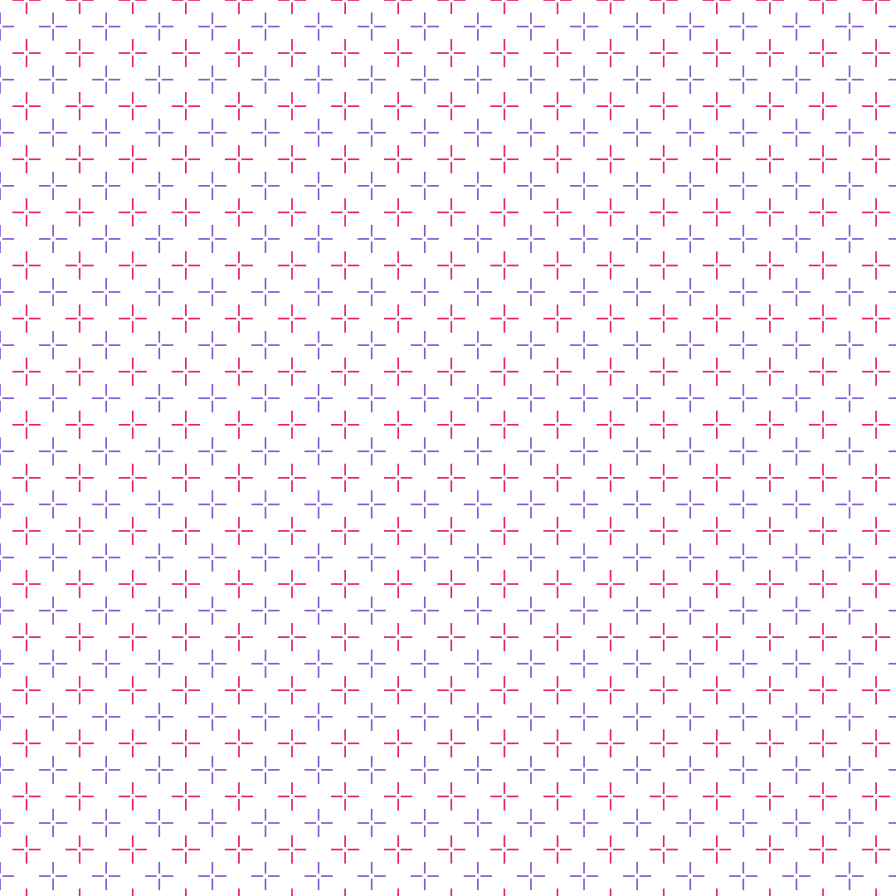
Give the GLSL for this pattern, as a Shadertoy shader.

```glsl
// Two interleaved grids of thin open-centred crosses, pink and violet, on white.
// Each cross is folded into one quadrant; its bars are axis-aligned boxes whose
// edges are smoothed by exact pixel coverage.

const float REPEATS = 16.875;      // tiles across the canvas
const float TILE = 32.0;           // tile side, in design units
const float STROKE = 1.0;          // line width
const float ARM_INNER = 1.5;       // gap from the centre to each arm
const float ARM_OUTER = 8.5;       // reach of each arm
const vec2 PINK_CENTRE = vec2(16.0, 0.0);
const vec2 VIOLET_CENTRE = vec2(0.0, 16.0);
const vec3 PAPER = vec3(1.0);
const vec3 PINK = vec3(0.914, 0.118, 0.389);
const vec3 VIOLET = vec3(0.502, 0.353, 0.835);

// Share of a pixel of width px, centred at x, that lies between lo and hi
float spanCoverage(float x, float lo, float hi, float px) {
    float overlap = min(hi, x + 0.5 * px) - max(lo, x - 0.5 * px);
    return clamp(overlap / px, 0.0, 1.0);
}

// One arm: distance along it and across it
float armCoverage(float along, float across, float px) {
    return spanCoverage(along, ARM_INNER, ARM_OUTER, px)
         * spanCoverage(across, -0.5 * STROKE, 0.5 * STROKE, px);
}

// Four arms around the nearest repeat of a centre
float crossCoverage(vec2 p, vec2 centre, float px) {
    vec2 q = abs(mod(p - centre + 0.5 * TILE, TILE) - 0.5 * TILE);
    return min(armCoverage(q.x, q.y, px) + armCoverage(q.y, q.x, px), 1.0);
}

void mainImage(out vec4 fragColor, in vec2 fragCoord) {
    // Design units, with the grid anchored at the upper left
    float px = REPEATS * TILE / iResolution.y;
    vec2 p = vec2(fragCoord.x, iResolution.y - fragCoord.y) * px;

    vec3 color = PAPER;
    color = mix(color, VIOLET, crossCoverage(p, VIOLET_CENTRE, px));
    color = mix(color, PINK, crossCoverage(p, PINK_CENTRE, px));
    fragColor = vec4(color, 1.0);
}
```
